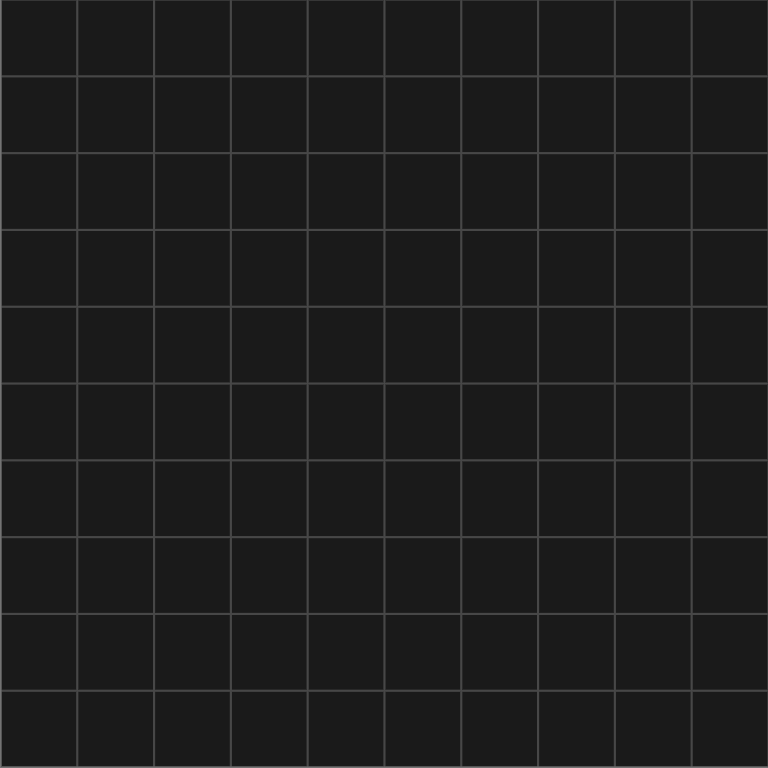
Reproduce this pattern procedurally as a WebGL 1 fragment shader.

```glsl
precision highp float;
// Dark square grid of thin grey lines with brighter left and bottom axes.

uniform vec2 u_resolution;

#define CELLS 10.0
#define LINE_WIDTH 0.0028
#define LINE_SHIFT 0.0006
#define AXIS_WIDTH 0.002
#define BACKGROUND vec3(0.10)
#define LINE_COLOR vec3(0.28)
#define AXIS_COLOR vec3(0.45)

// Share of a pixel covered by a band, given the distance to its centre.
vec2 bandCoverage(vec2 dist, float width, vec2 pixel) {
    vec2 edge = (0.5 * width - abs(dist)) / pixel + 0.5;
    return clamp(edge, 0.0, 1.0) * min(vec2(1.0), width / pixel);
}

// Signed distance to the nearest grid line on each axis.
vec2 gridDistance(vec2 uv) {
    return (fract((uv - LINE_SHIFT) * CELLS + 0.5) - 0.5) / CELLS;
}

void main() {
    vec2 pixel = 1.0 / u_resolution;
    vec2 uv = gl_FragCoord.xy * pixel;

    // Repeating lines
    vec2 lines = bandCoverage(gridDistance(uv), LINE_WIDTH, pixel);
    vec3 color = mix(BACKGROUND, LINE_COLOR, max(lines.x, lines.y));

    // Axes along the left and bottom edges
    vec2 axes = bandCoverage(uv - 0.5 * AXIS_WIDTH, AXIS_WIDTH, pixel);
    color = mix(color, AXIS_COLOR, max(axes.x, axes.y));

    gl_FragColor = vec4(color, 1.0);
}
```
